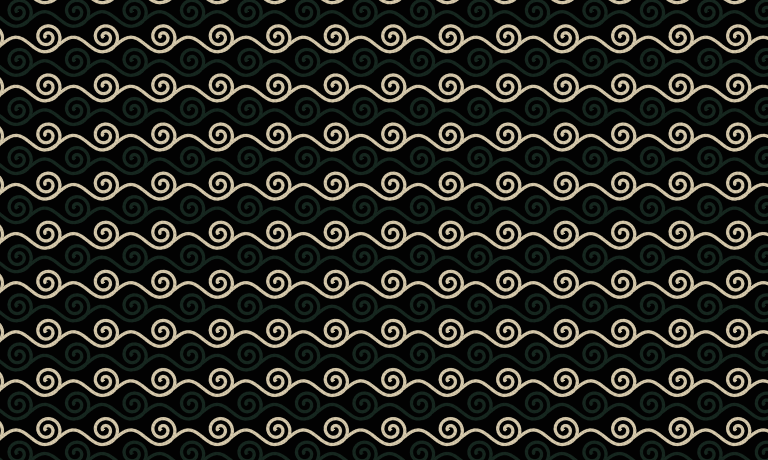
Give the GLSL for this pattern, as a Shadertoy shader.

```glsl
// Rows of running scrolls: a wavy cord with a spiral curling up from each trough.
// Cream rows lie over dim green rows shifted half a repeat; each cell is drawn
// from the distance to a sine wave and to an Archimedean spiral.

const float TAU = 6.2831853;

// Layout: one unit is the width of a repeat, measured from the top left
const float COLUMNS = 13.36;
const float ROW_STEP = 0.854;
const vec2 CREAM_ORIGIN = vec2(0.82, 0.643);
const vec2 GREEN_SHIFT = vec2(0.5, 0.41);

// Scroll shape
const float SPIRAL_RADIUS = 0.252;
const float SPIRAL_PITCH = 0.122;
const float SPIRAL_TURNS = 1.75;
const float WAVE_HEIGHT = 0.126;
const float WAVE_LEVEL = -0.131;
const float WAVE_LAG = 0.043;
const float HALF_WIDTH = 0.0285;

// Cord finish
const float FRAY = 0.002;
const float TWIST_SHADE = 0.07;

const vec3 GROUND = vec3(0.008, 0.008, 0.009);
const vec3 GREEN = vec3(0.085, 0.150, 0.120);
const vec3 CREAM = vec3(0.82, 0.77, 0.655);

// Distance to the wavy stem, with its trough just left of the centre
float waveDistance(vec2 p) {
    float phase = TAU * (p.x + WAVE_LAG);
    float height = WAVE_LEVEL - WAVE_HEIGHT * cos(phase);
    float slope = TAU * WAVE_HEIGHT * sin(phase);
    return abs(p.y - height) / length(vec2(1.0, slope));
}

// Distance to the spiral, winding inwards anticlockwise from the bottom
float spiralDistance(vec2 p) {
    float r = max(length(p), 1e-4);
    float turn = fract(atan(p.x, -p.y) / TAU);
    float stretch = length(vec2(1.0, SPIRAL_PITCH / (TAU * r)));

    // Round cap at the inner end
    float tipAngle = TAU * SPIRAL_TURNS;
    float tipRadius = SPIRAL_RADIUS - SPIRAL_PITCH * SPIRAL_TURNS;
    float d = length(p - tipRadius * vec2(sin(tipAngle), -cos(tipAngle)));

    for (int k = 0; k < 2; k++) {
        float t = turn + float(k);
        if (t <= SPIRAL_TURNS) {
            float arm = SPIRAL_RADIUS - SPIRAL_PITCH * t;
            d = min(d, abs(r - arm) / stretch);
        }
    }
    return d;
}

// Signed distance to the cord in a repeating cell centred on its spiral
float scrollDistance(vec2 p) {
    vec2 cell = vec2(1.0, ROW_STEP);
    p = (fract(p / cell + 0.5) - 0.5) * cell;
    return min(waveDistance(p), spiralDistance(p)) - HALF_WIDTH;
}

// Layered sines for the twisted fibres of the cord
float fibres(vec2 p) {
    return 0.6 * sin(dot(p, vec2(97.0, 71.0)))
         + 0.4 * sin(dot(p, vec2(-59.0, 113.0)) + sin(p.x * 31.0));
}

float coverage(float d, float pixel) {
    return 1.0 - smoothstep(-0.65 * pixel, 0.65 * pixel, d);
}

void mainImage(out vec4 fragColor, in vec2 fragCoord) {
    float pixel = COLUMNS / iResolution.x;
    vec2 p = vec2(fragCoord.x, fragCoord.y - iResolution.y) * pixel;
    p -= CREAM_ORIGIN * vec2(1.0, -1.0);

    float fibre = fibres(p);
    float green = scrollDistance(p - GREEN_SHIFT * vec2(1.0, -1.0)) + FRAY * fibre;
    float cream = scrollDistance(p) + FRAY * fibre;

    // Green rows first, cream rows on top
    float shade = 1.0 + TWIST_SHADE * fibre;
    vec3 color = mix(GROUND, GREEN * shade, coverage(green, pixel));
    color = mix(color, CREAM * shade, coverage(cream, pixel));
    fragColor = vec4(color, 1.0);
}
```
